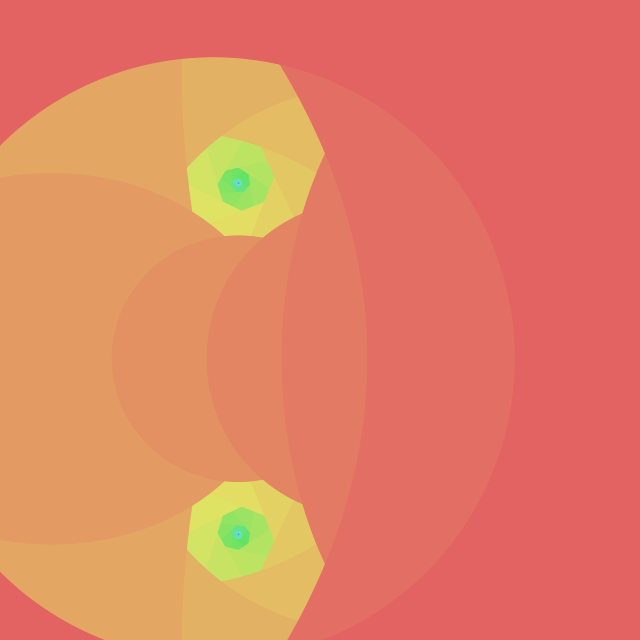
This background is drawn by a WebGL 1 fragment shader. Its source:

```glsl
precision highp float;
// Mirrored pair of inward spirals cut by large overlapping discs, coloured by depth.
uniform vec2 u_resolution;

#define AXIS_Y 0.4395              // height of the mirror line
#define EYE vec2(0.3724, 0.2741)   // spiral centre, measured from the mirror line
#define SPIRAL_START 0.0661        // radius of the first spiral corner
#define SPIRAL_ANGLE 1.012         // angle of the first spiral corner
#define SPIRAL_TURN -0.82          // rotation per step
#define SPIRAL_SHRINK 0.868        // scale per step
#define HUE_STEP 0.01444           // hue change per layer
#define TONE_LOW 0.39
#define TONE_HIGH 0.89

const int SPIRAL_STEPS = 38;

vec3 layerColor(float layer) {
    vec3 wheel = abs(fract(layer * HUE_STEP + vec3(0.0, 2.0, 1.0) / 3.0) * 6.0 - 3.0);
    return mix(vec3(TONE_LOW), vec3(TONE_HIGH), clamp(wheel - 1.0, 0.0, 1.0));
}

// Approximate signed distance, positive outside the ellipse
float ellipse(vec2 p, vec2 center, vec2 radii) {
    vec2 d = p - center;
    float k = length(d / radii);
    return k * (k - 1.0) / max(length(d / (radii * radii)), 1e-5);
}

float disc(vec2 p, vec2 center, float radius) {
    return length(p - center) - radius;
}

// Front-to-back painting: alpha holds the part still uncovered
void paint(inout vec4 canvas, inout float layer, float dist, float pixel) {
    float cover = canvas.a * smoothstep(-0.6 * pixel, 0.6 * pixel, dist);
    canvas.rgb += cover * layerColor(layer);
    canvas.a -= cover;
    layer += 1.0;
}

void main() {
    float pixel = 1.0 / u_resolution.y;
    vec2 p = gl_FragCoord.xy * pixel;
    p.y = abs(p.y - AXIS_Y);

    vec4 canvas = vec4(0.0, 0.0, 0.0, 1.0);
    float layer = 0.0;

    // Outer field and broad arcs crossing the mirror line
    paint(canvas, layer, disc(p, vec2(0.3333, 0.0), 0.471), pixel);
    paint(canvas, layer, ellipse(p, vec2(-4.634, 0.0), vec2(5.208, 2.017)), pixel);
    paint(canvas, layer, -ellipse(p, vec2(0.8307, 0.0), vec2(0.3906, 0.5703)), pixel);
    paint(canvas, layer, -disc(p, vec2(0.5703, 0.0), 0.2474), pixel);
    paint(canvas, layer, -ellipse(p, vec2(0.3724, 0.0), vec2(0.1979, 0.1927)), pixel);
    paint(canvas, layer, -ellipse(p, vec2(0.0807, 0.0), vec2(0.3594, 0.2904)), pixel);

    // Arcs leading into the spiral
    paint(canvas, layer, disc(p, vec2(1.8203, 0.4557), 1.5365), pixel);
    paint(canvas, layer, disc(p, vec2(0.5833, 0.0358), 0.392), pixel);
    paint(canvas, layer, disc(p, vec2(0.2604, -0.0905), 0.4466), pixel);

    // Spiral of straight cuts, each turned and shrunk from the last
    float c = cos(SPIRAL_TURN);
    float s = sin(SPIRAL_TURN);
    mat2 advance = SPIRAL_SHRINK * mat2(c, s, -s, c);
    vec2 corner = SPIRAL_START * vec2(cos(SPIRAL_ANGLE), sin(SPIRAL_ANGLE));
    vec2 q = p - EYE;
    for (int i = 0; i < SPIRAL_STEPS; i++) {
        vec2 next = advance * corner;
        vec2 edge = normalize(next - corner);
        paint(canvas, layer, dot(q - next, vec2(-edge.y, edge.x)), pixel);
        corner = next;
    }

    // Innermost core
    canvas.rgb += canvas.a * layerColor(layer);
    gl_FragColor = vec4(canvas.rgb, 1.0);
}
```
